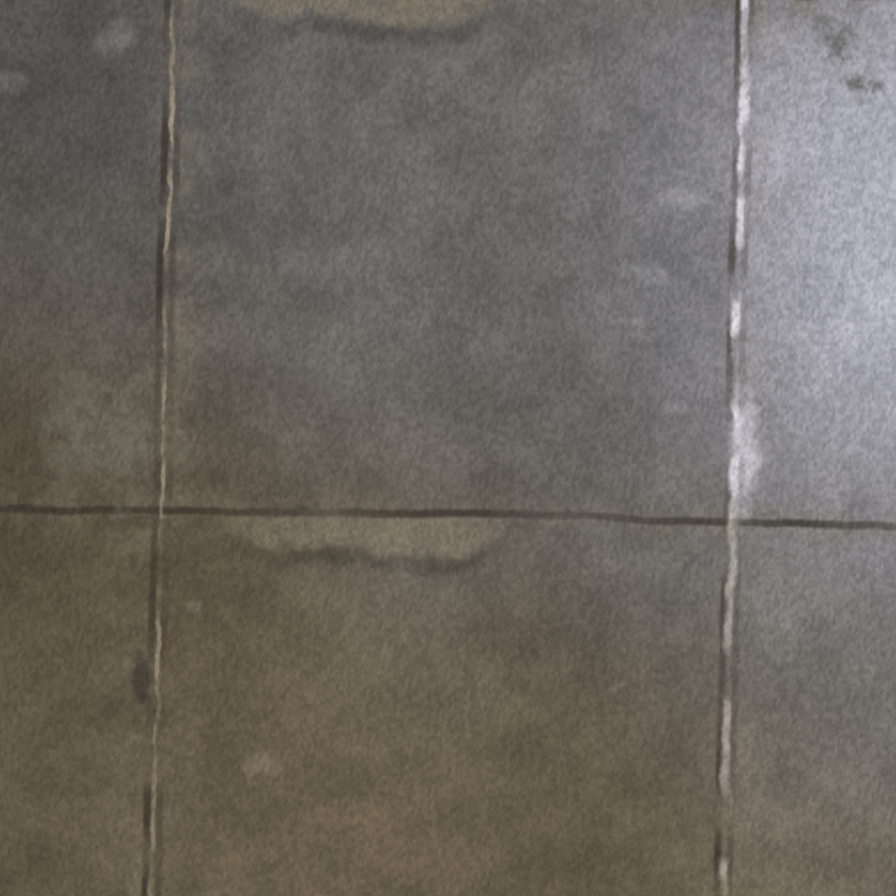
Reproduce this texture procedurally as a WebGL 1 fragment shader.

```glsl
precision highp float;
uniform vec2 u_resolution;

#define TILE_SIZE vec2(0.638, 0.590)
#define TILE_ORIGIN vec2(0.170, 0.431)
#define SLATE vec3(0.400, 0.393, 0.385)
#define BROWN vec3(0.392, 0.352, 0.285)
#define MORTAR vec3(0.50, 0.46, 0.395)
#define CHALK vec3(0.84, 0.83, 0.86)
#define GROOVE vec3(0.23, 0.21, 0.18)
#define SHEEN vec3(0.23, 0.235, 0.285)
#define JOINT_WIDTH 0.0045
#define GRAIN 0.26
#define SCUFFS 9

float hash(vec2 p) {
  vec3 h = fract(vec3(p.xyx) * 0.1031);
  h += dot(h, h.yzx + 33.33);
  return fract((h.x + h.y) * h.z);
}

float noise(vec2 p) {
  vec2 i = floor(p), f = fract(p);
  f = f * f * (3.0 - 2.0 * f);
  return mix(mix(hash(i), hash(i + vec2(1.0, 0.0)), f.x),
             mix(hash(i + vec2(0.0, 1.0)), hash(i + vec2(1.0, 1.0)), f.x), f.y);
}

float fbm(vec2 p) {
  float sum = 0.0, amp = 0.5;
  for (int i = 0; i < 5; i++) {
    sum += amp * noise(p);
    p = mat2(1.6, 1.2, -1.2, 1.6) * p + 7.3;
    amp *= 0.5;
  }
  return sum;
}

// Soft ellipse with a ragged rim
float blot(vec2 p, vec2 centre, vec2 radius) {
  float d = length((p - centre) / radius) + 1.6 * (fbm(p * 45.0) - 0.5);
  return 1.0 - smoothstep(0.2, 1.2, d);
}

float band(float d, float width) {
  return 1.0 - smoothstep(width * 0.3, width * 1.4, abs(d));
}

// Worn stone lit from the upper right
vec3 stone(vec2 p, float rightTile) {
  float cloud = fbm(p * 4.5 + 3.0) - 0.48;
  float mottling = fbm(p * 24.0) - 0.48;
  float upper = smoothstep(0.14, 0.80, p.y + 0.6 * (p.x - 0.4) + 0.2 * cloud);
  vec3 col = mix(BROWN, SLATE, upper);
  col *= mix(1.0, mix(0.79, 1.0, smoothstep(0.0, 0.42, p.x)), 0.25 + 0.75 * p.y);
  col *= 1.0 + 0.22 * cloud + 0.24 * mottling;
  float height = (p.y - 0.76) / 0.36;
  float glow = smoothstep(0.5, 1.02, p.x) * exp(-height * height);
  col += SHEEN * glow * (0.85 + 0.25 * rightTile + 0.6 * cloud);
  return col + 0.025 * rightTile;
}

void main() {
  vec2 p = gl_FragCoord.xy / u_resolution;

  // Slightly skewed tile grid with faintly wandering joints
  vec2 skew = vec2(-0.024 * p.y, 0.019 * p.x * p.x);
  vec2 wander = vec2(noise(vec2(p.y * 14.0, 2.0)), noise(vec2(p.x * 11.0, 8.0))) - 0.5;
  vec2 q = (p - TILE_ORIGIN + skew + 0.003 * wander) / TILE_SIZE;
  vec2 d = (fract(q + 0.5) - 0.5) * TILE_SIZE;
  float upperRow = smoothstep(0.40, 0.46, p.y);
  float rightSide = smoothstep(0.35, 0.8, p.x);
  float ragged = fbm(p * 38.0);
  vec3 col = stone(p, smoothstep(0.995, 1.005, q.x));

  // Residue spread beside the joints
  float stainV = exp(-abs(d.x + mix(0.018, -0.012, upperRow)) / 0.024);
  float stainH = exp(-abs(d.y - 0.008) / 0.02);
  col = mix(col, MORTAR, 0.55 * stainV * smoothstep(0.25, 0.75, ragged) * (1.0 - 0.6 * rightSide));
  col = mix(col, MORTAR * 0.9, 0.55 * stainH * smoothstep(0.2, 0.7, ragged) * (1.0 - 0.5 * rightSide));

  // Horizontal joint: smeared mortar under a faded groove
  float smear = smoothstep(0.22, 0.33, p.x) * (1.0 - smoothstep(0.51, 0.59, p.x));
  float depth = 0.010 + smear * (0.012 + 0.03 * noise(vec2(p.x * 17.0, 4.0)));
  float lip = smoothstep(-depth - 0.014, -depth + 0.008, d.y + 0.04 * (ragged - 0.5));
  lip *= 1.0 - smoothstep(-0.008, 0.001, d.y);
  col = mix(col, col * 0.8, smear * band(d.y + depth + 0.014, 0.012) * ragged * 1.4);
  col = mix(col, MORTAR, lip * (0.25 + 0.45 * smear) * (0.5 + 0.8 * ragged));
  float grooveH = band(d.y + 0.006 * (ragged - 0.5), JOINT_WIDTH * 1.1);
  col = mix(col, GROOVE, grooveH * (0.2 + 0.6 * noise(p * vec2(19.0, 5.0))));

  // Vertical joints: dark flanks and a broken pale core
  float gaps = 0.6 * noise(p * vec2(90.0, 34.0)) + 0.5 * noise(vec2(q.x, p.y * 9.0 + 4.0));
  float broken = smoothstep(0.36, 0.74, gaps + 0.3 * (ragged - 0.5) + 0.12 * upperRow * rightSide);
  float flank = max(band(d.x + 0.007, JOINT_WIDTH), 0.5 * band(d.x - 0.007, JOINT_WIDTH));
  col = mix(col, GROOVE, 0.85 * flank * smoothstep(0.2, 0.9, noise(p * vec2(9.0, 21.0))));
  float lean = 0.012 * (ragged - 0.5);
  float core = band(d.x + lean, JOINT_WIDTH * mix(0.6, 1.25, rightSide));
  vec3 coreColor = mix(MORTAR * 1.2, CHALK, rightSide * mix(0.45, 1.0, upperRow));
  col = mix(col, coreColor, core * broken * mix(0.7, 0.95, upperRow));

  // Loose mortar and cloudy residue near the crossings
  col = mix(col, CHALK * 0.9, 0.85 * blot(p, vec2(0.832, 0.50), vec2(0.019, 0.075)));
  col = mix(col, vec3(0.44, 0.43, 0.38), 0.6 * blot(p, vec2(0.12, 0.51), vec2(0.085, 0.075)));

  // Small scattered scuffs
  for (int i = 0; i < SCUFFS; i++) {
    vec2 seed = vec2(float(i) + 1.0, 3.1);
    vec2 centre = vec2(hash(seed), hash(seed + 6.6));
    col += 0.07 * blot(p, centre, mix(vec2(0.008), vec2(0.04, 0.02), hash(seed + 2.2)));
  }

  // Dark scrape and chip
  vec2 s = mat2(0.88, -0.47, 0.47, 0.88) * (p - vec2(0.943, 0.935));
  float scrape = blot(s, vec2(0.0), vec2(0.02, 0.085)) * smoothstep(0.3, 0.6, ragged);
  col = mix(col, vec3(0.31, 0.31, 0.27), 0.8 * scrape);
  col = mix(col, GROOVE, 0.7 * blot(p, vec2(0.157, 0.245), vec2(0.011, 0.035)));

  // Fine upright grain
  vec2 g = mat2(0.96, 0.28, -0.28, 0.96) * p;
  float grain = 0.6 * noise(g * vec2(260.0, 170.0)) + 0.4 * noise(p * vec2(390.0, 310.0)) - 0.5;
  gl_FragColor = vec4(col * (1.0 + GRAIN * grain), 1.0);
}
```
